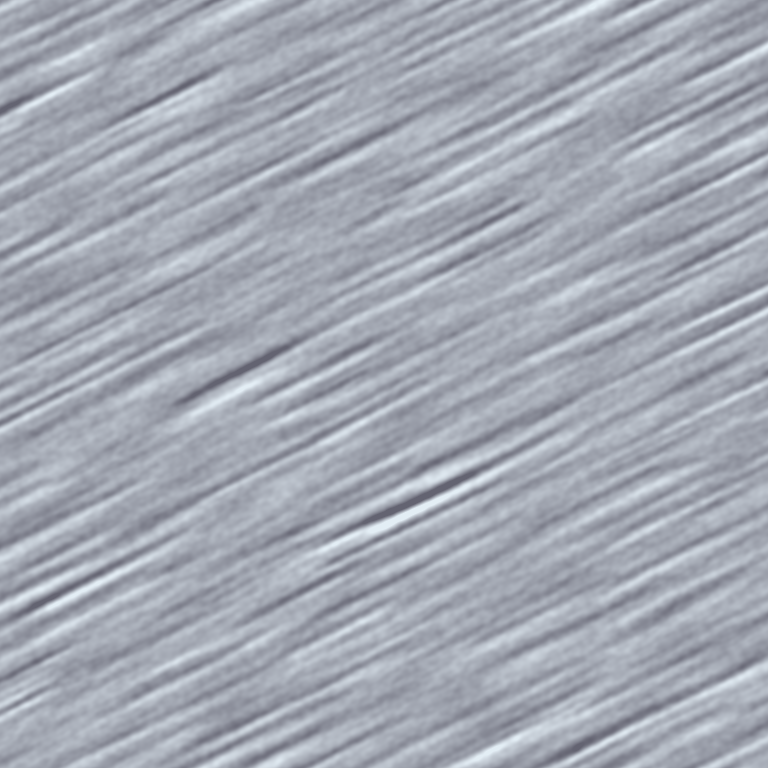
Reproduce this texture procedurally as a WebGL 2 fragment shader.

```glsl
#version 300 es
precision highp float;
// Brushed metal: slanted embossed scratches over faint streaks and fine grain.

#define BRUSH_ANGLE 0.463
#define ROW_HEIGHT 0.026
#define SCRATCH_LENGTH 0.38
#define SCRATCH_WIDTH 0.0056
#define SCRATCH_DEPTH 1.35
#define STREAK_DEPTH 0.85
#define GRAIN_DEPTH 0.5
#define WAVINESS 0.004
#define METAL_COLOR vec3(0.640, 0.660, 0.702)
#define RELIEF_COLOR vec3(0.120, 0.130, 0.124)

uniform vec2 u_resolution;
out vec4 fragColor;

// Three random values in 0..1 for an integer cell and a seed.
vec3 hash3(vec2 cell, int seed) {
    uvec3 h = uvec3(ivec3(ivec2(cell), seed));
    h = h * 1664525u + 1013904223u;
    h.x += h.y * h.z;
    h.y += h.z * h.x;
    h.z += h.x * h.y;
    h ^= h >> 16u;
    h.x += h.y * h.z;
    h.y += h.z * h.x;
    h.z += h.x * h.y;
    return vec3(h >> 8u) / 16777216.0;
}

float cornerSlope(vec2 cell, vec2 offset, int seed) {
    float angle = 6.28318 * hash3(cell, seed).x;
    return dot(vec2(cos(angle), sin(angle)), offset);
}

float gradientNoise(vec2 p, int seed) {
    vec2 cell = floor(p);
    vec2 f = p - cell;
    vec2 blend = f * f * f * (f * (f * 6.0 - 15.0) + 10.0);
    vec2 e = vec2(1.0, 0.0);
    float low = mix(cornerSlope(cell, f, seed),
                    cornerSlope(cell + e.xy, f - e.xy, seed), blend.x);
    float high = mix(cornerSlope(cell + e.yx, f - e.yx, seed),
                     cornerSlope(cell + e.xx, f - e.xx, seed), blend.x);
    return mix(low, high, blend.y);
}

// Groove profile: dark on the upper side, bright on the lower side.
float groove(float x) {
    return -1.65 * x * exp(-0.5 * x * x);
}

// One layer of tapered scratches, one per jittered cell.
float scratchLayer(vec2 p, float cellLength, int seed) {
    float baseRow = floor(p.y / ROW_HEIGHT);
    float relief = 0.0;
    for (int i = -1; i <= 1; i++) {
        float row = baseRow + float(i);
        float along = p.x / cellLength + 7.0 * hash3(vec2(row, 0.0), seed).x;
        vec2 cell = vec2(floor(along), row);
        vec3 place = hash3(cell, seed + 1);
        vec3 form = hash3(cell, seed + 2);

        float center = (row + 0.5 + 0.9 * (place.x - 0.5)) * ROW_HEIGHT;
        float width = SCRATCH_WIDTH * mix(0.75, 1.25, place.y);
        float halfLength = mix(0.28, 0.5, place.z);
        float taper = 1.0 - smoothstep(halfLength - mix(0.12, 0.27, form.x),
                                       halfLength, abs(fract(along) - 0.5));
        relief += mix(0.15, 1.0, form.y) * taper * groove((p.y - center) / width);
    }
    return relief;
}

void main() {
    vec2 uv = gl_FragCoord.xy / u_resolution.y;

    // Brush frame: x runs along the strokes, y across them.
    vec2 dir = vec2(cos(BRUSH_ANGLE), sin(BRUSH_ANGLE));
    vec2 p = vec2(dot(uv, dir), dot(uv, vec2(-dir.y, dir.x)));
    p.y += WAVINESS * gradientNoise(p * vec2(4.0, 7.0), 1);

    // Scratches, calmer in some patches.
    float scratches = scratchLayer(p, SCRATCH_LENGTH, 10)
                    + scratchLayer(p + vec2(0.17, 0.4 * ROW_HEIGHT),
                                   1.6 * SCRATCH_LENGTH, 20);
    float patches = gradientNoise(p * vec2(3.0, 9.0), 2);
    scratches *= mix(0.6, 1.3, smoothstep(-0.35, 0.35, patches));

    // Faint streaks in two sizes, slightly skewed against each other.
    float streaks = gradientNoise(vec2(5.0 * p.x, 48.0 * p.y + 0.9 * p.x), 3)
                  + gradientNoise(vec2(11.0 * p.x, 85.0 * p.y - 1.7 * p.x), 4);

    // Fine grain, a little longer along the brush.
    float grain = gradientNoise(p * vec2(62.0, 105.0), 5)
                + 0.6 * gradientNoise(p * vec2(105.0, 130.0) + 0.5, 6);

    float relief = SCRATCH_DEPTH * scratches + STREAK_DEPTH * streaks
                 + GRAIN_DEPTH * grain;
    relief = clamp(relief, -2.1, 2.1);
    fragColor = vec4(METAL_COLOR + RELIEF_COLOR * relief, 1.0);
}
```
